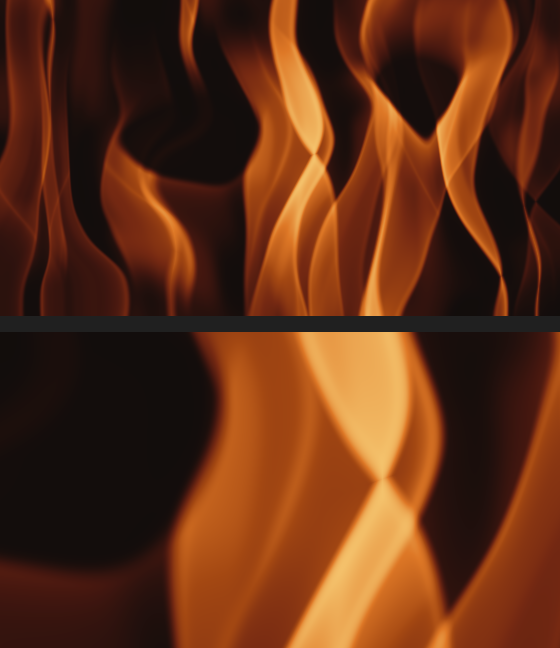
Top: the whole. Bottom: its middle third, enlarged.
Write a WebGL 2 fragment shader that draws this texture.

```glsl
#version 300 es
precision highp float;
// Tall translucent flame sheets with bright folded rims and dark curled hollows.

uniform vec2 u_resolution;
out vec4 fragColor;

// Lengths are in canvas heights.
const int SHEETS = 13;
const int CURLS = 2;
const float SPAN = 1.98;            // width over which sheets are scattered
const float WANDER = 0.36;          // slow sideways drift of a rim
const float FLUTTER = 0.07;         // quick sideways drift of a rim
const float EDGE_SOFT = 0.012;
const float RIM_LINE = 0.011;
const float RIM_GLOW = 0.038;
const float BODY = 0.75;
const float BODY_FADE = 0.09;       // distance over which a sheet dims inward
const float HALO = 0.12;
const float HAZE = 0.34;
const float EXPOSURE = 1.14;
const float CONTRAST = 1.58;
const float HEARTH_X = 0.92;        // centre of the hottest column
const float HEARTH_WIDTH = 0.17;
const vec2 FIRST_CURL = vec2(0.63, 0.60);
const vec2 CURL_STEP = vec2(0.70, 0.11);
const float CURL_RADIUS = 0.155;
const vec3 HEAT_RAMP[6] = vec3[6](
    vec3(0.07, 0.05, 0.045), vec3(0.27, 0.09, 0.06), vec3(0.46, 0.16, 0.07),
    vec3(0.64, 0.28, 0.07), vec3(0.87, 0.47, 0.15), vec3(0.97, 0.80, 0.46));

float hash(vec2 p) {
    return fract(sin(dot(p, vec2(127.1, 311.7))) * 43758.5453);
}

float noise(vec2 p) {
    vec2 cell = floor(p), f = fract(p);
    f = f * f * f * (f * (f * 6.0 - 15.0) + 10.0);
    float low = mix(hash(cell), hash(cell + vec2(1, 0)), f.x);
    float high = mix(hash(cell + vec2(0, 1)), hash(cell + vec2(1, 1)), f.x);
    return mix(low, high, f.y);
}

vec2 swirl(vec2 p, float seed) {
    return vec2(noise(p + seed), noise(p + seed + 37.0)) - 0.5;
}

// Sideways offset of one rim at height y.
float rimPath(float y, float seed) {
    return WANDER * (noise(vec2(y * 1.4, seed)) - 0.5)
         + FLUTTER * (noise(vec2(y * 3.7, seed + 50.0)) - 0.5);
}

float rimLight(float d) {
    float line = d / RIM_LINE;
    return 0.5 * exp(-line * line) + 0.6 * exp(-abs(d) / RIM_GLOW);
}

// One sheet hung between two wandering rims that may cross.
float sheet(vec2 p, float id) {
    float seed = id * 5.0 + 3.0;
    vec4 rnd = vec4(hash(vec2(seed, 1)), hash(vec2(seed, 2)),
                    hash(vec2(seed, 3)), hash(vec2(seed, 4)));
    float centre = SPAN * (id + rnd.x) / float(SHEETS) - 0.1;
    float halfWidth = mix(-0.02, 0.13, rnd.y);
    float left = p.x - centre + halfWidth - rimPath(p.y, seed);
    float right = p.x - centre - halfWidth - rimPath(p.y, seed + 1.0);
    float fold = p.x - centre - rimPath(p.y, seed + 2.0);
    float depth = min(max(left, right), -min(left, right));

    float inside = smoothstep(-EDGE_SOFT, EDGE_SOFT, depth);
    float fibre = 0.7 + 0.5 * noise(vec2(left * 26.0, p.y * 2.2 + seed));
    float body = BODY * fibre * (0.6 + 0.6 * exp(-abs(left) / BODY_FADE));
    float rims = mix(0.3, 1.2, rnd.z) * rimLight(left)
               + mix(1.2, 0.3, rnd.z) * rimLight(right)
               + 0.35 * rimLight(fold);
    float halo = HALO * exp(min(depth, 0.0) / 0.03);

    // Each sheet rises from a root, fades at its tip and varies on the way.
    float root = mix(-0.9, 0.35, hash(vec2(seed, 5)));
    float tip = mix(0.65, 1.9, hash(vec2(seed, 6)));
    float alive = smoothstep(root - 0.25, root, p.y)
                * (1.0 - smoothstep(tip - 0.35, tip, p.y));
    float strength = mix(0.45, 1.1, rnd.w * rnd.w)
                   * mix(0.35, 1.25, noise(vec2(p.y * 2.0, seed + 3.0)));
    return alive * strength * (inside * (body + rims) + halo);
}

void main() {
    vec2 uv = gl_FragCoord.xy / u_resolution.y;

    // Bend space so that the sheets lean and curl.
    vec2 p = uv + vec2(0.22, 0.16) * swirl(uv * vec2(2.6, 2.0), 4.0);
    p += 0.06 * swirl(p * vec2(6.0, 4.5), 19.0);

    float heat = 0.0;
    for (int i = 0; i < SHEETS; i++) heat += sheet(p, float(i));
    float hearth = (p.x - HEARTH_X) / HEARTH_WIDTH;
    heat *= 0.85 + 0.75 * exp(-hearth * hearth);

    // Dim haze behind the sheets.
    float haze = 0.65 * noise(p * vec2(4.0, 2.5) + 8.0)
               + 0.35 * noise(p * vec2(11.0, 6.0) + 2.0);
    heat += HAZE * smoothstep(0.42, 0.85, haze);

    // Dark hollows cupped by a glowing crescent.
    vec2 bent = p + 0.07 * swirl(p * 5.0, 61.0);
    for (int i = 0; i < CURLS; i++) {
        vec2 q = bent - FIRST_CURL - float(i) * CURL_STEP;
        float d = length(q * vec2(1.0, 0.9)) - CURL_RADIUS;
        float upper = smoothstep(-0.2, 0.7, q.y / CURL_RADIUS);
        heat *= mix(0.1, 1.0, smoothstep(-0.02 - 0.1 * upper, 0.01 + 0.1 * upper, d));
        float crescent = smoothstep(-EDGE_SOFT, EDGE_SOFT, d) * exp(-max(d, 0.0) / 0.045);
        heat += (0.25 + 0.75 * float(i)) * (1.0 - upper) * crescent;
    }

    // Compress the light, deepen the shadows and colour it by heat.
    float level = 5.0 * pow(1.0 - exp(-EXPOSURE * heat), CONTRAST);
    vec3 colour = HEAT_RAMP[0];
    for (int i = 1; i < 6; i++)
        colour = mix(colour, HEAT_RAMP[i], clamp(level - float(i - 1), 0.0, 1.0));
    fragColor = vec4(colour, 1.0);
}
```
